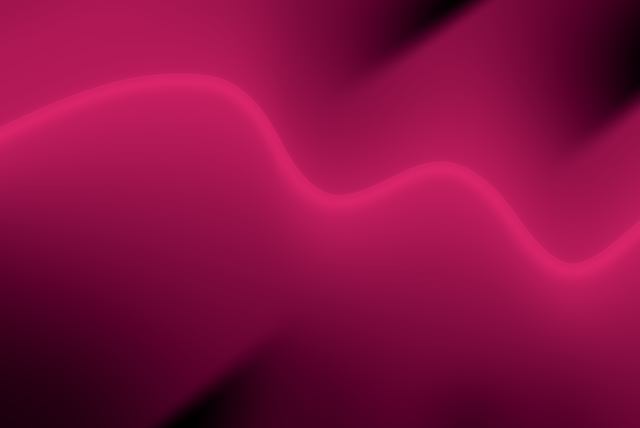
This background is drawn by a Shadertoy shader. Its source:

```glsl
// A glowing crimson ridge winds across soft, dark silk folds.
// A smooth cubic curve sets the ridge; light fades away on both sides of it,
// three one-sided shadows form the folds, and one tone ramp colours the result.

// Ridge knots: x, height, slope (all in canvas heights)
const int KNOT_COUNT = 8;
const vec3 KNOTS[KNOT_COUNT] = vec3[](
    vec3(0.000, 0.701,  0.48), vec3(0.410, 0.826,  0.00),
    vec3(0.654, 0.672, -1.95), vec3(0.791, 0.543,  0.00),
    vec3(1.029, 0.621,  0.00), vec3(1.201, 0.502, -1.40),
    vec3(1.338, 0.383,  0.00), vec3(1.500, 0.486,  0.75));

// Light levels and falloffs
const float LOWER_LIGHT = 0.78;
const float LOWER_FADE = 0.56;
const float UPPER_LIGHT = 0.74;
const float UPPER_FLOOR = 0.42;
const float UPPER_REACH = 0.35;
const float MID_TONE_HEIGHT = 0.473;   // lower mid-tone line at the left edge
const float MID_TONE_SLOPE = -0.23;

// Ridge highlight
const float GLOW_OFFSET = 0.018;
const float GLOW_WIDTH = 0.020;
const float GLOW_GAIN = 0.075;
const float LINE_WIDTH = 0.0018;
const float LINE_GAIN = 0.045;

// Folds
const float FOLD_SOFTNESS = 0.07;

float gaussian(float x) {
    return exp(-x * x);
}

// Cubic Hermite curve through the knots
float ridgeHeight(float x) {
    int i = 0;
    for (int k = 1; k < KNOT_COUNT - 1; k++) {
        if (x > KNOTS[k].x) i = k;
    }
    vec3 a = KNOTS[i], b = KNOTS[i + 1];
    float span = b.x - a.x;
    float t = clamp((x - a.x) / span, 0.0, 1.0);
    float u = 1.0 - t;
    return mix(a.y, b.y, t * t * (3.0 - 2.0 * t))
         + span * t * u * (a.z * u - b.z * t);
}

// Shadow left of a directed edge; it deepens from start to stop along the edge
float foldShadow(vec2 p, vec2 origin, vec2 dir, float spread, float start, float stop) {
    vec2 q = p - origin;
    float across = dot(q, vec2(-dir.y, dir.x));
    return smoothstep(0.0, FOLD_SOFTNESS, across) * gaussian(across / spread)
         * smoothstep(start, stop, dot(q, dir));
}

float lowerLight(vec2 p, float ridge) {
    float midTone = MID_TONE_HEIGHT + MID_TONE_SLOPE * p.x;
    float depth = max(ridge - p.y, 0.0) / max(ridge - midTone, 0.1);
    float light = LOWER_LIGHT / (1.0 + LOWER_FADE * pow(depth, 1.5));

    float fold = foldShadow(p, vec2(0.322, 0.0), vec2(-0.77, -0.64), 0.20, -0.50, 0.0);
    light *= 1.0 - min(1.3 * fold, 1.0);
    light *= 1.0 - 0.50 * gaussian(length(p - vec2(0.10, -0.02)) / 0.30);
    light *= 1.0 - 0.30 * gaussian(length(p - vec2(1.10, -0.01)) / 0.12);
    return light;
}

float upperLight(vec2 p, float ridge) {
    float rise = max(p.y - ridge, 0.0);
    float light = mix(UPPER_FLOOR, UPPER_LIGHT, exp(-rise / UPPER_REACH));
    light += 0.07 * (1.0 - smoothstep(0.2, 0.7, p.x)) * smoothstep(0.0, 0.2, rise);
    light -= 0.05 * gaussian(length(p - vec2(0.78, 0.80)) / 0.20);

    float topFold = foldShadow(p, vec2(1.172, 1.0), vec2(0.81, 0.58), 0.20, -0.50, -0.05);
    float sideFold = foldShadow(p, vec2(1.500, 0.727), vec2(0.76, 0.65), 0.27, -0.30, 0.20);
    light *= 1.0 - min(1.12 * topFold, 1.0);
    light *= 1.0 - min(1.25 * sideFold, 1.0);
    return light;
}

// Crimson ramp: green enters only in the brighter tones
vec3 crimson(float light) {
    return vec3(light, max(light - 0.35, 0.0) * 0.28, light * 0.485);
}

void mainImage(out vec4 fragColor, in vec2 fragCoord) {
    vec2 p = fragCoord / iResolution.y;
    float pixel = 1.0 / iResolution.y;

    // Approximate distance to the ridge, positive above it
    float ridge = ridgeHeight(p.x);
    float h = 0.002;
    float slope = (ridgeHeight(p.x + h) - ridgeHeight(p.x - h)) / (2.0 * h);
    float dist = (p.y - ridge) / sqrt(1.0 + slope * slope);

    // Join both sides, then add the broad glow and the fine line
    float edge = max(0.004, pixel);
    float light = mix(lowerLight(p, ridge), upperLight(p, ridge), smoothstep(-edge, edge, dist));
    light += GLOW_GAIN * gaussian((dist + GLOW_OFFSET) / GLOW_WIDTH);
    light += LINE_GAIN * gaussian(dist / max(LINE_WIDTH, 0.7 * pixel));

    fragColor = vec4(clamp(crimson(light), 0.0, 1.0), 1.0);
}
```
